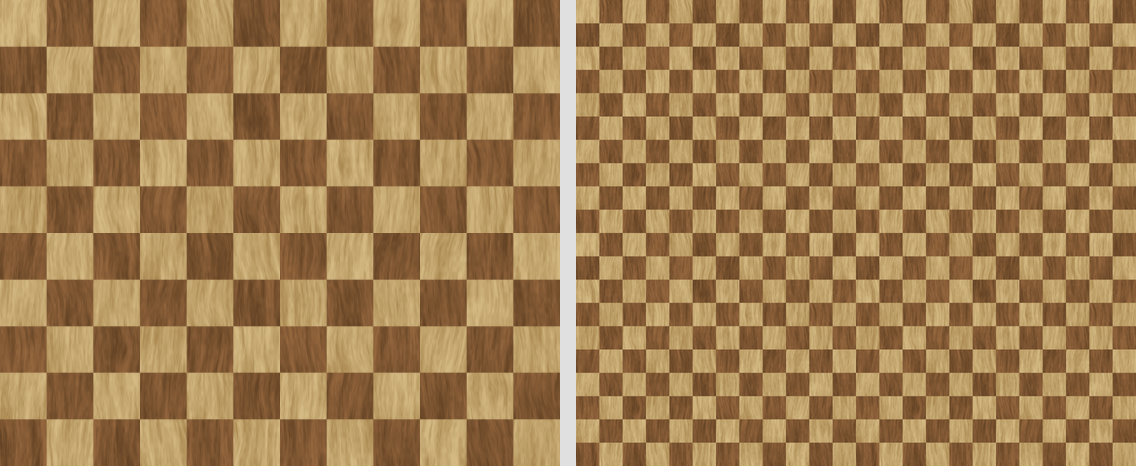
Left: one tile. Right: repeated 2 by 2.
Give the GLSL for this pattern, as a Shadertoy shader.

```glsl
#define GRID vec2(12.0, 10.0)
#define PALE_LOW vec3(0.675, 0.545, 0.325)
#define PALE_HIGH vec3(0.830, 0.725, 0.515)
#define DARK_LOW vec3(0.395, 0.265, 0.145)
#define DARK_HIGH vec3(0.580, 0.400, 0.240)
#define GRAIN_CONTRAST 1.15
#define MAX_SLANT 0.16
#define WARP 0.10
#define KNOT_CHANCE 0.10
#define TILE_VARIATION 0.14
#define SAMPLES 3

float hash(vec2 p) {
    vec3 q = fract(p.xyx * vec3(0.1031, 0.1030, 0.0973));
    q += dot(q, q.yzx + 33.33);
    return fract((q.x + q.y) * q.z);
}

float noise(vec2 p) {
    vec2 i = floor(p);
    vec2 f = fract(p);
    f = f * f * (3.0 - 2.0 * f);
    float low = mix(hash(i), hash(i + vec2(1.0, 0.0)), f.x);
    float high = mix(hash(i + vec2(0.0, 1.0)), hash(i + 1.0), f.x);
    return mix(low, high, f.y);
}

// Grain tone in one tile: 0 is a deep streak, 1 is the bright wood
float grainTone(vec2 p, vec2 cell) {
    vec2 seed = vec2(hash(cell + 7.3), hash(cell + 41.7));
    vec2 origin = floor(seed * 90.0) + 5.0;

    // Lean and waviness of the fibres
    vec2 g = p;
    float lean = 2.0 * hash(cell + 19.1) - 1.0;
    g.x += lean * abs(lean) * MAX_SLANT * p.y;
    g.x += WARP * (noise(p * vec2(1.5, 1.8) + origin) - 0.5);

    // In a few tiles the fibres part around a small knot
    float hasKnot = step(1.0 - KNOT_CHANCE, hash(cell + 63.9));
    vec2 toKnot = (p - mix(vec2(0.3), vec2(0.7), seed)) * vec2(1.0, 0.65);
    float knot = hasKnot * exp(-45.0 * dot(toKnot, toKnot));
    g.x -= 0.55 * toKnot.x * knot;

    // Broad bands, streaks, fibres and fine speckle
    float tone = 0.34 * (noise(g * vec2(4.0, 0.6) + origin) - 0.5);
    tone += 0.46 * (noise(g * vec2(11.0, 1.1) + origin.yx) - 0.5);
    tone += 0.42 * (noise(g * vec2(24.0, 2.4) + origin + 31.0) - 0.5);
    tone += 0.30 * (noise(g * vec2(44.0, 9.0) + origin + 57.0) - 0.5);

    // Thin dark pores
    float pore = noise(g * vec2(19.0, 1.5) + origin.yx + 83.0);
    tone -= 0.26 * smoothstep(0.68, 0.95, pore);

    tone += TILE_VARIATION * (hash(cell + 88.5) - 0.5) - 0.22 * knot;
    return clamp(0.56 + GRAIN_CONTRAST * tone, 0.0, 1.0);
}

vec3 checkerWood(vec2 uv) {
    vec2 board = uv * GRID;
    vec2 cell = mod(floor(board), GRID);
    float tone = grainTone(fract(board), cell);
    float isPale = mod(cell.x + cell.y, 2.0);
    vec3 pale = mix(PALE_LOW, PALE_HIGH, tone);
    vec3 dark = mix(DARK_LOW, DARK_HIGH, tone);
    return mix(dark, pale, isPale);
}

void mainImage(out vec4 fragColor, in vec2 fragCoord) {
    // Average a small grid of samples to smooth joints and grain
    vec3 sum = vec3(0.0);
    for (int y = 0; y < SAMPLES; y++) {
        for (int x = 0; x < SAMPLES; x++) {
            vec2 offset = (vec2(x, y) + 0.5) / float(SAMPLES) - 0.5;
            sum += checkerWood((fragCoord + offset) / iResolution.xy);
        }
    }
    fragColor = vec4(sum / float(SAMPLES * SAMPLES), 1.0);
}
```
